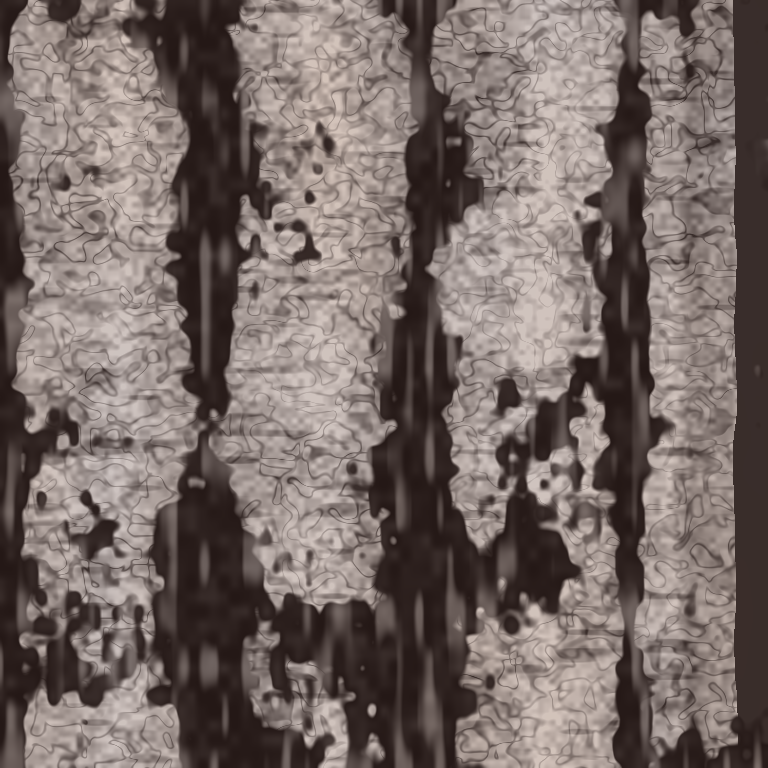
This texture is drawn by a WebGL 2 fragment shader. Its source:

```glsl
#version 300 es
precision highp float;
// Weathered pale bark: upright trunks parted by dark, ragged grooves.
// Layered value noise gives the blotches, the curly surface cracks and the
// upright streaks; one tone value is then mapped from dark to pale.

uniform vec2 u_resolution;
out vec4 fragColor;

const vec3 DARK = vec3(0.135, 0.088, 0.080);
const vec3 PALE = vec3(0.730, 0.680, 0.660);
const vec3 WARM_SHIFT = vec3(0.035, 0.0, -0.035);

const float TRUNK_SPACING = 0.272;
const float FIRST_GROOVE = 0.004;
const float GROOVE_WIDTH = 0.014;
const float GROOVE_VARIATION = 0.019;
const float CREASE_X = 0.898;
const float CREASE_WIDTH = 0.009;
const float HIGHLIGHT_OFFSET = 0.155;
const float HIGHLIGHT_WIDTH = 0.019;

const vec2 BLOTCH_SCALE = vec2(10.0, 7.5);
const vec2 GRAIN_SCALE = vec2(72.0, 54.0);
const vec2 CURL_SCALE = vec2(66.0, 76.0);
const vec2 STREAK_SCALE = vec2(75.0, 15.0);
const vec2 CRACK_SCALE = vec2(16.0, 85.0);

const float PATCH_THRESHOLD = 0.715;
const float PATCH_SOFTNESS = 0.045;
const float BARK_TONE = 0.96;
const float CURL_DEPTH = 0.42;

float hash(vec2 p) {
    return fract(sin(dot(p, vec2(127.1, 311.7))) * 43758.5453);
}

float noise(vec2 p) {
    vec2 i = floor(p);
    vec2 f = fract(p);
    f = f * f * (3.0 - 2.0 * f);
    float low = mix(hash(i), hash(i + vec2(1, 0)), f.x);
    float high = mix(hash(i + vec2(0, 1)), hash(i + vec2(1, 1)), f.x);
    return mix(low, high, f.y);
}

float fbm(vec2 p) {
    float sum = 0.0;
    float amplitude = 0.533;
    for (int i = 0; i < 4; i++) {
        sum += amplitude * noise(p);
        p = p * 2.03 + vec2(17.3, 9.1);
        amplitude *= 0.5;
    }
    return sum;
}

float bell(float x, float width) {
    return exp(-0.5 * x * x / (width * width));
}

// Thin winding cracks along the middle level of a warped noise
float curls(vec2 p) {
    vec2 q = p * CURL_SCALE;
    q += 2.2 * vec2(noise(q * 0.6 + 31.0), noise(q * 0.6 + 57.0));
    return 1.0 - smoothstep(0.0, 0.32, abs(2.0 * noise(q) - 1.0));
}

// Pale bark surface, shaded towards the groove
float barkTone(vec2 p, float grooveOffset, float grooveWidth) {
    float wear = fbm(p * vec2(8.0, 10.0) + 41.0);
    float fine = noise(p * vec2(125.0, 135.0) + 13.0);
    float crack = smoothstep(0.68, 0.9, noise(p * CRACK_SCALE + 23.0));
    float tone = BARK_TONE + 0.38 * (fine - 0.5) + 0.35 * (wear - 0.5);
    tone -= CURL_DEPTH * curls(p) * (1.2 - wear);
    tone -= 0.28 * crack;
    tone -= 0.22 * exp(-abs(grooveOffset) / (1.5 * grooveWidth));
    float highlight = bell(mod(grooveOffset, TRUNK_SPACING) - HIGHLIGHT_OFFSET, HIGHLIGHT_WIDTH);
    tone += 0.13 * highlight;
    return tone - 0.17 * smoothstep(CREASE_X - 0.01, CREASE_X + 0.02, p.x);
}

// Bare dark wood with grey upright streaks
float woodTone(vec2 p, float grain) {
    float streak = smoothstep(0.5, 0.95, noise(p * STREAK_SCALE + 71.0));
    return 0.01 + 0.45 * streak + 0.14 * grain * grain;
}

void main() {
    vec2 p = gl_FragCoord.xy / u_resolution.y;

    // Grooves at even steps, slightly wavering
    float waver = 0.016 * (fbm(vec2(p.x * 3.0, p.y * 6.0)) - 0.5);
    float column = (p.x + waver - FIRST_GROOVE) / TRUNK_SPACING;
    float id = floor(column + 0.5);
    float offset = (column - id) * TRUNK_SPACING;
    float width = GROOVE_WIDTH + GROOVE_VARIATION * sin(id);
    float crease = bell(p.x + waver - CREASE_X, CREASE_WIDTH);

    // Dark patches gather in the grooves and towards the foot
    float grain = noise(p * GRAIN_SCALE);
    float cover = fbm(p * BLOTCH_SCALE + 5.0) + 0.26 * (grain - 0.5);
    cover += 0.40 * bell(offset, width) + 0.09 * exp(-abs(offset) / 0.05);
    cover += 0.20 * crease + 0.15 * (0.5 - p.y) + 0.16 * smoothstep(0.94, 1.0, p.y);
    float bare = smoothstep(-PATCH_SOFTNESS, PATCH_SOFTNESS, cover - PATCH_THRESHOLD);

    float bark = clamp(barkTone(p, offset, width) - 0.2 * crease, 0.15, 1.14);
    float tone = mix(bark, woodTone(p, grain), bare);

    vec3 color = mix(DARK, PALE, tone);
    color += WARM_SHIFT * (fbm(p * vec2(7.0, 2.5) + 90.0) - 0.45) * tone;
    fragColor = vec4(color, 1.0);
}
```
